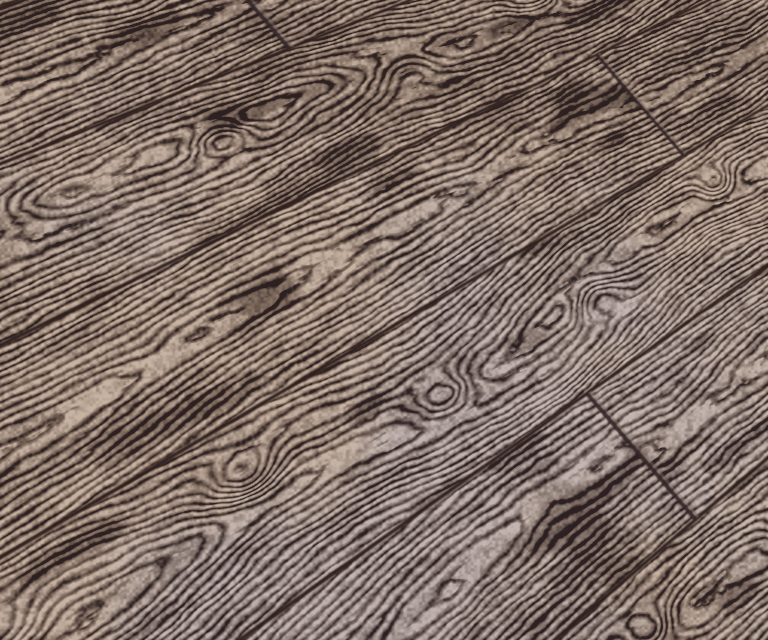
Write a Shadertoy shader that draws this texture.

```glsl
const vec2 VANISH = vec2(3.258, 2.047);      // where the plank seams converge
const vec2 JOINT_NORMAL = vec2(0.757, 0.653); // across the butt joints
const vec3 ROW_FIT = vec3(0.325, 0.0699, 0.0684); // first seam slope, spacing, foreshortening
const float LENGTH_SCALE = 40.0;
const float PLANK_LENGTH = 12.0;
const float RINGS = 25.0;
const float GROOVE_WIDTH = 0.0058;
const float SLOPE_STEP = 0.0012;
const float SEAM_WIDTH = 0.009;
const float JOINT_WIDTH = 0.016;
const float KNOT_SPACING = 1.35;
const float KNOT_START = 11.9;
const vec2 LIGHT = vec2(-0.35, 0.94);
const vec3 DARK = vec3(0.175, 0.13, 0.135);
const vec3 MID = vec3(0.485, 0.425, 0.39);
const vec3 PALE = vec3(0.775, 0.725, 0.69);
const vec3 RUST = vec3(0.35, 0.24, 0.18);
const vec3 BROWN_TINT = vec3(1.01, 0.97, 0.925);
const vec3 VIOLET_TINT = vec3(0.98, 0.98, 1.02);

float hash(vec2 p) {
    p = fract(p * vec2(0.1031, 0.1137));
    p += dot(p, p.yx + 33.33);
    return fract((p.x + p.y) * p.x * 7.13 + p.y * 3.7);
}

float noise(vec2 p) {
    vec2 i = floor(p), f = fract(p);
    f = f * f * f * (f * (f * 6.0 - 15.0) + 10.0);
    return mix(mix(hash(i), hash(i + vec2(1, 0)), f.x),
               mix(hash(i + vec2(0, 1)), hash(i + vec2(1, 1)), f.x), f.y);
}

float fbm(vec2 p) {
    float sum = 0.0, amp = 0.5;
    for (int i = 0; i < 4; i++) {
        sum += amp * noise(p);
        p = p * 2.03 + 17.3;
        amp *= 0.5;
    }
    return sum / 0.9375;
}

// Plank coordinates: x runs along the grain, y counts the rows downward
vec2 toPlanks(vec2 p) {
    vec2 q = VANISH - p;
    float slope = q.y / q.x - ROW_FIT.x;
    return vec2(LENGTH_SCALE / dot(q, JOINT_NORMAL),
                slope / (ROW_FIT.y + ROW_FIT.z * slope));
}

// Rings around scattered knots; x is the phase lift, y the dark core
vec2 knots(float u, float v, float row) {
    vec2 sum = vec2(0.0);
    float nearest = floor((u - KNOT_START) / KNOT_SPACING + 0.5);
    float strength = mix(0.2, 1.0, mod(row, 2.0));
    for (int i = -1; i <= 1; i++) {
        float id = nearest + float(i);
        vec2 key = vec2(id + 31.0, row * 7.0 + 53.0);
        float centre = KNOT_START + KNOT_SPACING * id + 0.35 * (hash(key) - 0.5);
        float height = 0.43 + 0.26 * (hash(key + 11.0) - 0.5);
        float size = mix(0.1, 0.18, hash(key + 23.0));
        vec2 d = vec2((u - centre) / 1.7, v - height) / size;
        float r2 = dot(d, d);
        sum += strength * vec2(4.2 * exp(-r2), exp(-r2 * 14.0));
    }
    return sum;
}

// Growth ring phase: dense at plank edges, broad cathedral figures in the middle
float ringPhase(vec2 p, float row, vec2 seed) {
    vec2 plank = toPlanks(p);
    float u = plank.x, v = plank.y - row;
    float wild = mix(0.6, 1.25, mod(row, 2.0));
    float heart = 0.46 + 0.3 * (noise(vec2(u * 0.45, 3.0) + seed) - 0.5);
    float r = length(vec2(v - heart, 0.11));
    r += 0.2 * noise(vec2(u * 0.4, 9.0) + seed);
    float warp = wild * 2.2 * noise(vec2(u * 0.9, v * 2.6) + seed)
               + wild * 0.8 * noise(vec2(u * 2.8, v * 6.0) + seed)
               + 0.4 * noise(vec2(u * 7.0, v * 19.0) + seed)
               + 0.16 * noise(vec2(u * 20.0, v * 34.0) + seed);
    return RINGS * r + warp + knots(u, v, row).x;
}

void mainImage(out vec4 fragColor, in vec2 fragCoord) {
    vec2 p = fragCoord / iResolution.y;
    vec2 plank = toPlanks(p);
    vec2 aa = fwidth(plank);
    float row = floor(plank.y), v = fract(plank.y), u = plank.x;

    // Staggered butt joints
    float along = u - 14.0 - mod(row, 4.0) - 5.0 * mod(row, 2.0);
    float piece = floor(along / PLANK_LENGTH);
    float jointDist = along - PLANK_LENGTH * floor(along / PLANK_LENGTH + 0.5);
    vec2 seed = vec2(row * 13.0 + 40.0, piece * 29.0 + 70.0);

    // Grooves between rings, with a limited width on the broad figures
    float phase = ringPhase(p, row, seed);
    vec2 grad = vec2(ringPhase(p + vec2(SLOPE_STEP, 0.0), row, seed),
                     ringPhase(p + vec2(0.0, SLOPE_STEP), row, seed)) - phase;
    grad /= SLOPE_STEP;
    float steep = max(length(grad), 14.0);
    float width = min(0.27 / steep, GROOVE_WIDTH);
    float e = (fract(phase) - 0.5) / (steep * width);
    float fade = 1.0 - smoothstep(0.35, 0.8, steep / iResolution.y);
    float groove = exp(-e * e) * fade;
    float relief = -e * groove * dot(grad / steep, LIGHT);

    // Wear: grit, streaks and hollows
    float grit = 0.6 * noise(p * 210.0) + 0.4 * noise(p * 105.0 + 9.0) - 0.5;
    float streak = fbm(vec2(u * 4.0, v * 18.0) + seed) - 0.5;
    float patches = fbm(p * 4.5 + 5.0);
    float hollow = smoothstep(0.72, 0.92, noise(vec2(u * 1.8, v * 6.0) + seed + 61.0));
    float depth = mix(0.32, 0.66, noise(vec2(u * 3.0, v * 9.0) + seed + 19.0));
    float tone = 0.8 + 0.42 * grit + 0.34 * streak + 0.2 * (patches - 0.5);
    tone += 0.6 * relief - depth * groove - 0.32 * hollow;
    tone -= 0.2 * knots(u, v, row).y + 0.1 * smoothstep(0.55, 1.0, p.y);

    vec3 col = mix(DARK, MID, smoothstep(0.02, 0.55, tone));
    col = mix(col, PALE, smoothstep(0.45, 1.02, tone));
    float warmth = smoothstep(0.25, 0.75, fbm(p * 2.3 + 21.0) + 0.3 * (p.y - 0.5));
    col *= mix(VIOLET_TINT, BROWN_TINT, warmth);

    // Seams with rusty borders, then joints with a lit edge
    float seamDist = min(v, 1.0 - v);
    col = mix(col, RUST, 0.5 * (1.0 - smoothstep(0.0, 0.028, seamDist)));
    float seam = 1.0 - smoothstep(SEAM_WIDTH - aa.y, SEAM_WIDTH + aa.y, seamDist);
    col = mix(col, DARK * 0.85, 0.85 * seam);
    float lip = exp(-pow((jointDist - 0.026) / 0.012, 2.0));
    float joint = 1.0 - smoothstep(JOINT_WIDTH - aa.x, JOINT_WIDTH + aa.x, abs(jointDist));
    col = mix(col, DARK * 1.15, 0.9 * joint);
    col = mix(col, MID, 0.5 * lip);
    fragColor = vec4(col, 1.0);
}
```
